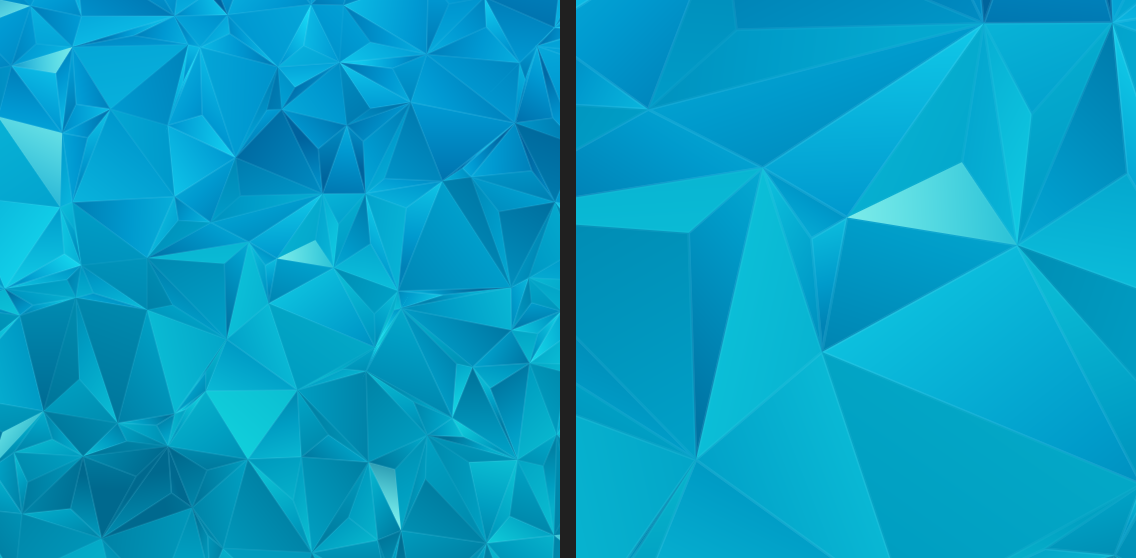
Left, the full canvas; right, a detail of the centre.
Give the GLSL for this background, as a Shadertoy shader.

```glsl
const float CELLS = 8.5;            // mesh cells per canvas height
const float JITTER = 0.94;          // vertex scatter inside a cell
const float SPLIT_CHANCE = 0.45;    // share of triangles cut in three
const float FACET_CONTRAST = 0.44;  // tone spread between facets
const float SHEEN = 0.32;           // tone ramp across one facet
const float NOISE_AMOUNT = 0.24;
const float GLINT_CHANCE = 0.022;
const float LINE_WIDTH = 0.0012;
const float LINE_STRENGTH = 0.13;
const vec3 DEEP = vec3(0.00, 0.40, 0.59);
const vec3 MID = vec3(0.00, 0.61, 0.79);
const vec3 BRIGHT = vec3(0.07, 0.81, 0.90);
const vec3 GLINT = vec3(0.46, 0.91, 0.91);
const vec3 LINE = vec3(0.45, 0.85, 0.95);
const vec3 BLUE_SHIFT = vec3(0.0, -0.012, 0.035);

// Broad light and dark pools: centre, radius, tone
const int POOLS = 9;
const vec4 POOL[POOLS] = vec4[](
    vec4(0.04, 0.58, 0.12, 0.36), vec4(0.58, 0.94, 0.13, 0.26),
    vec4(0.52, 0.77, 0.13, -0.32), vec4(0.11, 0.43, 0.11, -0.28),
    vec4(0.27, 0.08, 0.13, -0.32), vec4(0.74, 0.06, 0.12, -0.28),
    vec4(0.98, 0.70, 0.09, -0.26), vec4(0.48, 0.54, 0.17, 0.16),
    vec4(0.50, 0.25, 0.10, 0.20));

vec2 hash2(vec2 p) {
    vec3 q = fract(p.xyx * vec3(0.1031, 0.1030, 0.0973));
    q += dot(q, q.yzx + 33.33);
    return fract((q.xx + q.yz) * q.zy);
}

float cross2(vec2 a, vec2 b) { return a.x * b.y - a.y * b.x; }

float cornerSlope(vec2 cell, vec2 corner, vec2 f) {
    float angle = 6.2832 * hash2(cell + corner + 71.0).x;
    return dot(vec2(cos(angle), sin(angle)), f - corner);
}

float gradientNoise(vec2 p) {
    vec2 i = floor(p), f = p - i;
    vec2 u = f * f * f * (f * (f * 6.0 - 15.0) + 10.0);
    return mix(mix(cornerSlope(i, vec2(0, 0), f), cornerSlope(i, vec2(1, 0), f), u.x),
               mix(cornerSlope(i, vec2(0, 1), f), cornerSlope(i, vec2(1, 1), f), u.x), u.y);
}

float broadTone(vec2 p) {
    float tone = 0.5 + NOISE_AMOUNT * gradientNoise(p * 4.0 + 5.0);
    for (int i = 0; i < POOLS; i++) {
        vec2 d = (p - POOL[i].xy) / POOL[i].z;
        tone += POOL[i].w * exp(-dot(d, d));
    }
    return tone;
}

vec2 meshVertex(vec2 cell) {
    return (cell + 0.5 + JITTER * (hash2(cell + 19.0) - 0.5)) / CELLS;
}

// Distance to the nearest side, positive inside a counterclockwise triangle
float insideDistance(vec2 p, vec2 a, vec2 b, vec2 c) {
    return min(min(cross2(normalize(b - a), p - a), cross2(normalize(c - b), p - b)),
               cross2(normalize(a - c), p - c));
}

// Adds one facet, weighted by its pixel coverage
void addFacet(inout vec4 sum, vec2 p, vec2 a, vec2 b, vec2 c, vec2 seed) {
    float px = 1.0 / iResolution.y;
    float dist = insideDistance(p, a, b, c);
    float cover = clamp(0.5 + dist / px, 0.0, 1.0);
    if (cover <= 0.0) return;

    vec2 centre = (a + b + c) / 3.0;
    vec2 r = hash2(seed + 3.7), s = hash2(seed + 41.3);
    float size = sqrt(abs(cross2(b - a, c - a)));
    float angle = 6.2832 * r.y;
    float ramp = clamp(dot(p - centre, vec2(cos(angle), sin(angle))) / size, -0.8, 0.8);

    float tone = broadTone(centre) + FACET_CONTRAST * (r.x - 0.5) + SHEEN * ramp * (0.3 + s.x);
    tone = clamp(tone, 0.0, 1.15);
    vec3 col = mix(DEEP, MID, min(tone * 2.0, 1.0));
    col = mix(col, BRIGHT, max(tone * 2.0 - 1.0, 0.0));
    col += BLUE_SHIFT * (2.0 * smoothstep(0.15, 0.95, centre.y + 0.3 * (s.x - 0.5)) - 1.0);
    col = mix(col, GLINT, step(s.y, GLINT_CHANCE) * (0.65 + 0.5 * ramp));

    float line = 1.0 - smoothstep(0.5 * LINE_WIDTH, 0.5 * LINE_WIDTH + px, abs(dist));
    col = mix(col, LINE, LINE_STRENGTH * line * (0.4 + s.x));
    sum += vec4(col, 1.0) * cover;
}

// Draws a mesh triangle whole or cut in three around an inner point
void addTriangle(inout vec4 sum, vec2 p, vec2 a, vec2 b, vec2 c, vec2 seed) {
    if (insideDistance(p, a, b, c) < -1.0 / iResolution.y) return;
    vec2 r = hash2(seed + 87.1);
    if (r.x > SPLIT_CHANCE) {
        addFacet(sum, p, a, b, c, seed);
        return;
    }
    vec3 w = 0.2 + vec3(hash2(seed + 9.3), r.y);
    w /= w.x + w.y + w.z;
    vec2 m = w.x * a + w.y * b + w.z * c;
    addFacet(sum, p, a, b, m, seed + 0.21);
    addFacet(sum, p, b, c, m, seed + 0.43);
    addFacet(sum, p, c, a, m, seed + 0.67);
}

void mainImage(out vec4 fragColor, in vec2 fragCoord) {
    vec2 p = fragCoord / iResolution.y;
    vec2 home = floor(p * CELLS);
    vec4 sum = vec4(MID, 1.0) * 0.0001;
    for (int k = 0; k < 4; k++) {
        vec2 cell = home - vec2(k & 1, k >> 1);
        vec2 a = meshVertex(cell), b = meshVertex(cell + vec2(1, 0));
        vec2 c = meshVertex(cell + vec2(1, 1)), d = meshVertex(cell + vec2(0, 1));
        // Use the shorter diagonal that lies inside the quad
        bool acInside = cross2(c - a, b - a) < 0.0 && cross2(c - a, d - a) > 0.0;
        bool bdInside = cross2(d - b, c - b) < 0.0 && cross2(d - b, a - b) > 0.0;
        bool useAC = acInside && (!bdInside || distance(a, c) < distance(b, d));
        vec2 seed = cell + 130.0;
        if (useAC) {
            addTriangle(sum, p, a, b, c, seed);
            addTriangle(sum, p, a, c, d, seed + 0.5);
        } else {
            addTriangle(sum, p, a, b, d, seed);
            addTriangle(sum, p, b, c, d, seed + 0.5);
        }
    }
    fragColor = vec4(clamp(sum.rgb / sum.a, 0.0, 1.0), 1.0);
}
```
